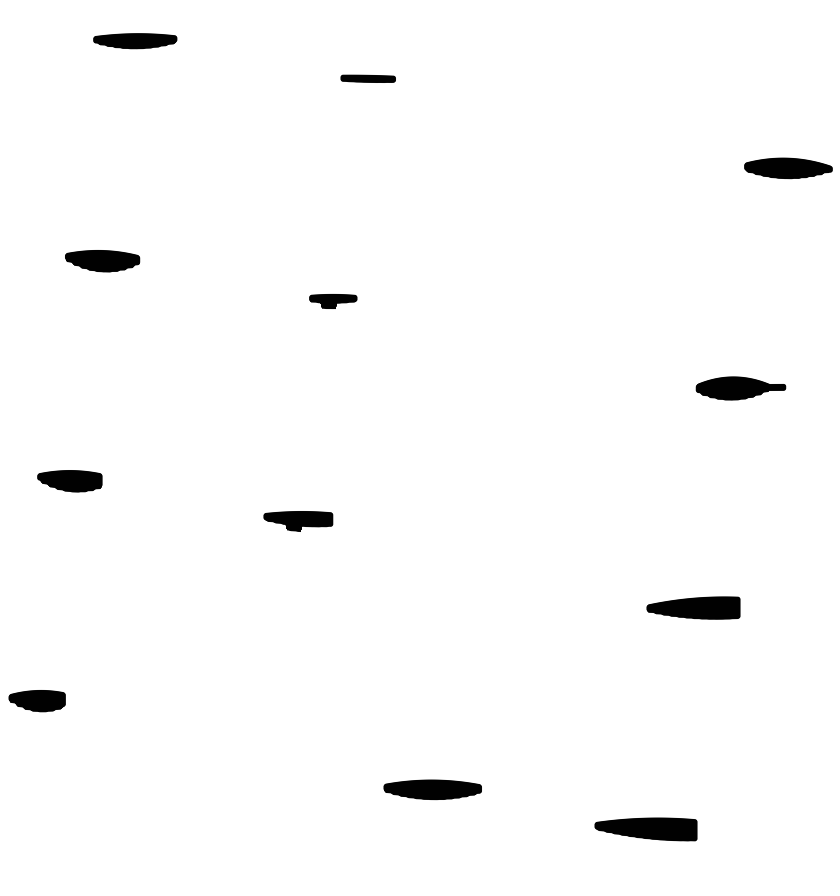
This pattern is drawn by a Shadertoy shader. Its source:

```glsl
float hash(vec2 p) {
    return fract(sin(dot(p, vec2(127.1, 311.7))) * 43758.5453);
}

// Staircase with softened risers
float softSteps(float x) {
    return floor(x) + smoothstep(0.25, 0.75, fract(x));
}

// Lens height along the fleck: taper < 1 leaves a blunt right end, > 1 a thin tail
float arch(float x, float halfWidth, float taper) {
    float u = clamp(x / halfWidth, -1.0, 1.0);
    float w = (u + 1.0) * taper - 1.0;
    return max(1.0 - w * w, 0.0);
}

// Signed distance to a flat fleck with a smooth top and a stepped underside
float fleck(vec2 p, float halfWidth, float height, float taper, float topShare, float tab, float seed) {
    const float tip = 0.0039, corner = 0.003, stepWidth = 0.0085;
    float swell = max(height - 2.0 * tip, 0.0);
    p.y -= (0.5 - topShare) * swell;
    p.y += p.x * 0.06 * (hash(vec2(seed, 3.0)) - 0.2);

    float steppedX = softSteps(p.x / stepWidth + hash(vec2(seed, 7.0))) * stepWidth - 0.5 * stepWidth;
    float top = tip + topShare * swell * arch(p.x, halfWidth, taper);
    float under = arch(mix(p.x, steppedX, 0.75), halfWidth, taper);
    float bottom = tip + (1.0 - topShare) * swell * under;
    bottom += tab * smoothstep(0.0098, 0.0075, abs(p.x + 0.005));

    vec2 q = vec2(abs(p.x) - halfWidth, max(p.y - top, -bottom - p.y)) + corner;
    return length(max(q, 0.0)) + min(max(q.x, q.y), 0.0) - corner;
}

void mainImage(out vec4 fragColor, in vec2 fragCoord) {
    vec2 uv = fragCoord / iResolution.y;
    float dist = 1.0;

    // Three leaning columns of four flecks, listed from the top down
    for (int column = 0; column < 3; column++) {
        vec2 start = column == 0 ? vec2(0.151, 0.954) : column == 1 ? vec2(0.411, 0.912) : vec2(0.880, 0.812);
        float lean = column == 0 ? 0.0365 : column == 1 ? 0.039 : 0.053;
        vec4 widths = column == 0 ? vec4(0.094, 0.084, 0.073, 0.064)
                    : column == 1 ? vec4(0.062, 0.054, 0.078, 0.110)
                                  : vec4(0.099, 0.101, 0.105, 0.115);
        vec4 heights = column == 0 ? vec4(0.018, 0.025, 0.025, 0.025)
                     : column == 1 ? vec4(0.009, 0.011, 0.018, 0.023)
                                   : vec4(0.024, 0.027, 0.026, 0.026);
        vec4 tapers = column == 0 ? vec4(1.0, 0.98, 0.88, 0.88)
                    : column == 1 ? vec4(1.0, 1.0, 0.72, 0.96)
                                  : vec4(1.02, 1.22, 0.64, 0.64);

        for (int row = 0; row < 4; row++) {
            vec2 center = start - float(row) * vec2(lean, 0.2455);
            // The last fleck of the middle column strays to the right
            if (column == 1 && row == 3) center += vec2(0.189, -0.057);
            float tab = column == 1 && (row == 1 || row == 2) ? 0.006 : 0.0;
            float topShare = 0.3 + 0.08 * float(column);
            float seed = float(column * 4 + row);
            dist = min(dist, fleck(uv - center, 0.5 * widths[row], heights[row], tapers[row], topShare, tab, seed));
        }
    }

    float pixel = 1.0 / iResolution.y;
    float ink = smoothstep(0.6 * pixel, -0.6 * pixel, dist);
    fragColor = vec4(mix(vec3(1.0), vec3(0.005), ink), 1.0);
}
```
